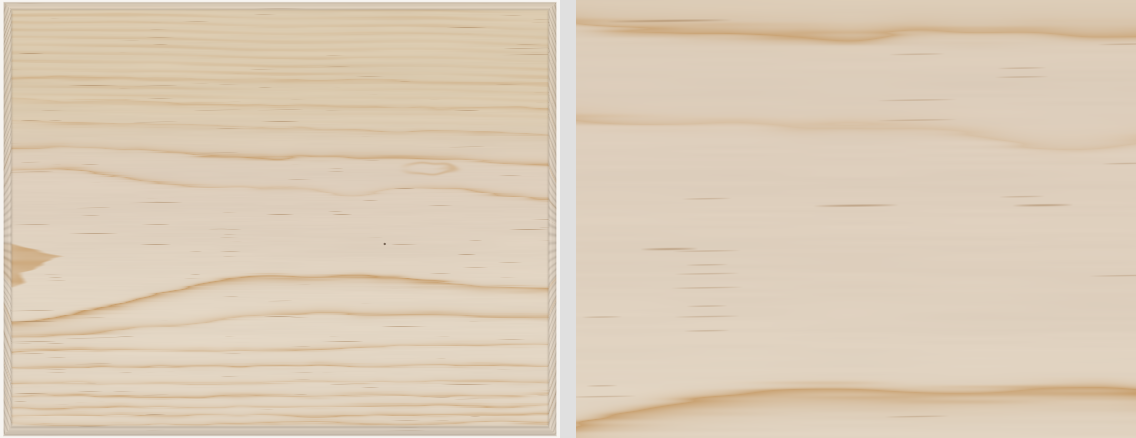
Left: the whole. Right: its middle third, enlarged.
Write a Shadertoy shader that draws this texture.

```glsl
// Pale pine board with a bevelled rim on a white ground, seen from above.
// Growth rings are curves with one sharp and one soft side, feathered by
// stretched noise; fine rings, pores, a stain and a small knot lie between them.

float hash(vec2 p) {
    vec3 q = fract(p.xyx * vec3(0.1031, 0.1030, 0.0973));
    q += dot(q, q.yzx + 33.33);
    return fract((q.x + q.y) * q.z);
}

float noise(vec2 p) {
    vec2 i = floor(p), f = fract(p);
    f = f * f * (3.0 - 2.0 * f);
    return mix(mix(hash(i), hash(i + vec2(1, 0)), f.x),
               mix(hash(i + vec2(0, 1)), hash(i + vec2(1, 1)), f.x), f.y);
}

float bump(float x) { return exp(-x * x); }

// Amount of dark latewood at signed distance d below a ring line.
float ring(float d, float x, float seed, float sharpSide, float softSide) {
    d += 0.007 * (noise(vec2(x * 9.0, seed)) - 0.5) + 0.003 * (noise(vec2(x * 28.0, seed + 5.0)) - 0.5);
    float body = exp(-abs(d) / (d < 0.0 ? sharpSide : softSide));
    return body * mix(0.35, 1.0, noise(vec2(x * 7.0, seed + 9.0)));
}

// Short, thin pores scattered over a grid of long cells.
float pores(vec2 p, vec2 cells, float share) {
    vec2 g = p * cells, id = floor(g), f = fract(g) - 0.5;
    float size = mix(0.15, 0.45, hash(id + 3.0));
    float along = f.x / size;
    float across = f.y + 0.4 * (hash(id + 7.0) - 0.5) + 0.15 * f.x;
    float sliver = 1.0 - smoothstep(0.0, 0.13, abs(across));
    return sliver * max(0.0, 1.0 - along * along) * step(hash(id), share);
}

vec3 wood(vec2 p) {
    float x = p.x, t = p.y;
    float streak = noise(vec2(x * 14.0, t * 330.0));
    float feather = 0.005 * (streak - 0.5);

    // Yellow sapwood at the top, pinkish middle, paler bottom
    vec3 col = mix(vec3(0.86, 0.795, 0.69), vec3(0.868, 0.808, 0.738), smoothstep(0.2, 0.42, t));
    col = mix(col, vec3(0.888, 0.838, 0.768), smoothstep(0.5, 0.8, t + 0.12 * noise(p * 3.0)));
    col += 0.012 * (streak - 0.5) + 0.014 * (noise(vec2(x * 3.0, t * 40.0)) - 0.5);

    // Close, faint rings in the upper third
    float v = t - 0.012 * x + 0.011 * noise(vec2(x * 4.0, t * 9.0)) + 0.6 * feather;
    float wave = 0.5 + 0.5 * cos(6.2832 * v * 54.0);
    float late = 0.34 * wave * wave * (1.0 - smoothstep(0.16, 0.34, t)) * noise(vec2(x * 4.0, t * 30.0));

    // Medium rings above the clear centre
    for (float i = 0.0; i < 3.0; i++) {
        float line = 0.175 + 0.05 * i + 0.03 * x * (0.5 + 0.3 * i);
        late += 0.5 * ring(t - line + feather, x, 20.0 + i, 0.002, 0.005);
    }

    // Four strong rings that swing around the clear centre
    float a = 0.337 + 0.025 * smoothstep(0.15, 0.5, x) + 0.012 * smoothstep(0.75, 1.0, x);
    float b = 0.39 + 0.038 * smoothstep(0.1, 0.38, x) + 0.018 * bump((x - 0.63) / 0.06)
            + 0.025 * smoothstep(0.75, 1.0, x);
    float c = 0.735 - 0.105 * smoothstep(0.0, 0.5, x) + 0.027 * smoothstep(0.6, 1.0, x);
    float e = 0.768 - 0.052 * smoothstep(0.0, 0.6, x) + 0.01 * smoothstep(0.6, 1.0, x);
    late += 0.95 * ring(t - a + feather, x, 31.0, 0.006, 0.0028);
    late += 0.8 * ring(t - b + feather, x, 32.0, 0.0055, 0.003);
    late += 1.05 * ring(t - c + feather, x, 33.0, 0.003, 0.008);
    late += 1.0 * ring(t - e + feather, x, 34.0, 0.007, 0.003);

    // Rings crowding towards the bottom
    for (float i = 1.0; i < 8.0; i++) {
        float line = 0.76 + 0.045 * i - 0.0022 * i * i - 0.014 * x / i;
        late += 0.75 * ring(t - line + feather, x, 40.0 + i, 0.0045, 0.0022);
    }

    // Streaked stain at the left edge
    float reach = 0.105 * bump((t - 0.592) / 0.032) + 0.04 * bump((t - 0.645) / 0.018);
    reach *= 0.6 + 0.65 * noise(vec2(x * 8.0, t * 130.0));
    late += 0.85 * smoothstep(-0.005, 0.012, reach - x) * smoothstep(0.015, 0.03, reach)
          * (0.45 + 0.55 * noise(vec2(x * 20.0, t * 95.0)));

    // Small eye-shaped knot
    vec2 k = (p - vec2(0.765, 0.385)) / vec2(0.05, 0.014);
    k.y += 0.3 * (noise(p * 40.0) - 0.5);
    late += 0.42 * bump((length(k) - 0.9) / 0.2) * smoothstep(-1.3, 0.8, k.x + abs(k.y));
    late += 0.2 * bump(length(k - vec2(0.6, 0.0)) / 0.3);

    col = mix(col, vec3(0.785, 0.625, 0.43), clamp(late, 0.0, 1.0));
    float pore = pores(p, vec2(9.0, 85.0), 0.07) + 0.6 * pores(p + 0.37, vec2(16.0, 120.0), 0.06);
    col = mix(col, vec3(0.64, 0.5, 0.35), 0.5 * min(pore, 1.0));
    float speck = length((p - vec2(0.687, 0.557)) * vec2(1.28, 1.0));
    return mix(col, vec3(0.35, 0.28, 0.22), 0.8 * (1.0 - smoothstep(0.001, 0.004, speck)));
}

void mainImage(out vec4 fragColor, in vec2 fragCoord) {
    vec2 p = fragCoord / iResolution.xy;
    p.y = 1.0 - p.y;
    float px = 1.0 / iResolution.y;

    // Rim depth: 0 at the flat face, 1 at the outer edge of the board
    float side = (0.021 - min(p.x, 1.0 - p.x)) / 0.0145;
    float ends = max((0.022 - p.y) / 0.017, (p.y - 0.974) / 0.021);
    float depth = max(side, ends);
    float aa = px / 0.017;
    float rim = smoothstep(-aa, aa, depth);
    float onSide = smoothstep(-aa, aa, side - ends) * rim;

    // The side bevels cut the rings obliquely, so their lines bend steeply
    float bend = clamp((0.55 - p.y) * 6.0, -1.0, 1.0);
    vec2 q = p - vec2(0.0, 0.05 * bend * clamp(side, 0.0, 1.0) * onSide);
    vec3 col = wood(q);
    float cut = 0.5 + 0.5 * cos(6.2832 * (q.y * 48.0 + noise(q * vec2(3.0, 12.0))));
    vec3 bevel = mix(col, vec3(0.83, 0.785, 0.73), 0.6) - 0.07 * cut * cut * onSide;
    bevel -= 0.05 * smoothstep(0.9, 1.0, p.y) * (1.0 - onSide);
    col = mix(col, bevel, rim);

    // Groove and highlight on the bevel edges, then the white ground
    col -= 0.06 * bump(depth / 0.15);
    col += 0.035 * bump((depth - 0.3) / 0.14);
    col -= 0.06 * bump((depth - 0.93) / 0.12);
    col = mix(col, vec3(0.97, 0.96, 0.95), smoothstep(1.0 - aa, 1.0 + aa, depth));
    fragColor = vec4(col, 1.0);
}
```
